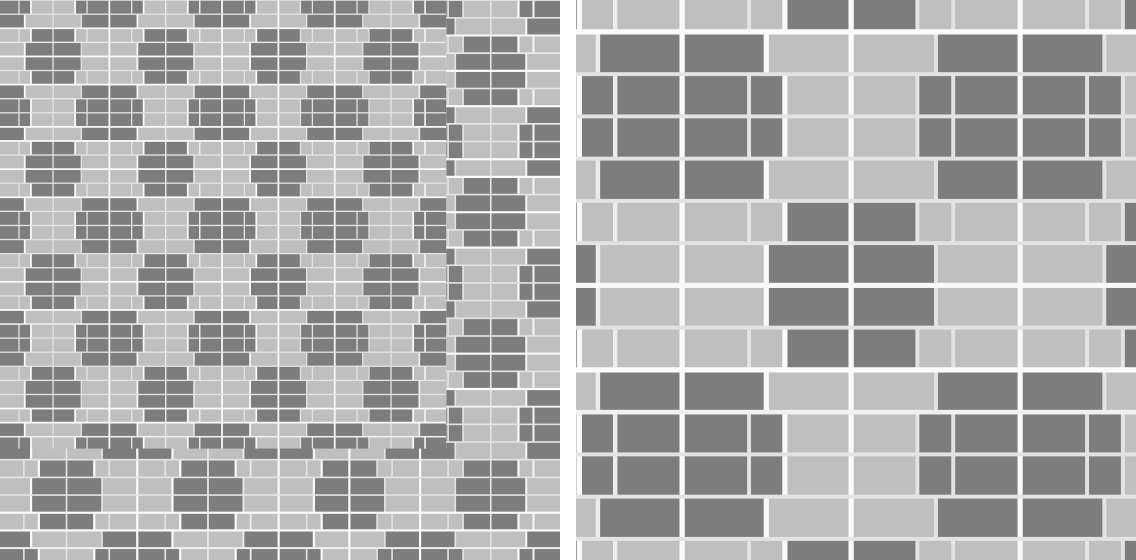
Left, the full canvas; right, a detail of the centre.
This pattern is drawn by a Shadertoy shader. Its source:

```glsl
float hash(float n) {
    n = fract(n * 0.1031);
    n *= n + 33.33;
    return fract(n * (n + n));
}

// Lays one mortar line; each line has its own width and brightness.
float mortar(float shade, float dist, float id, float px) {
    float bright = smoothstep(0.35, 0.65, hash(id));
    float halfWidth = mix(0.0058, 0.0078, bright);
    float cover = clamp(0.5 + (halfWidth - dist) / px, 0.0, 1.0);
    return mix(shade, mix(0.89, 0.985, bright), cover);
}

// Eight brick courses per period, p measured from the upper left.
float brickwork(vec2 p, float scale) {
    float period = 0.2012 * scale;
    float px = 1.0 / (iResolution.y * period);
    vec2 cell = (p / scale + vec2(0.0059, 0.0501)) / 0.2012;

    float course = cell.y * 8.0;
    int row = int(mod(floor(course), 8.0));
    bool split = row == 1 || row == 2 || row == 4 || row == 7;
    float edge = split ? 0.304 : 0.249;

    // Dark bricks form staggered rounded blocks.
    float d = abs(cell.x - round(cell.x));
    float inside = clamp(0.5 + (edge - d) / px, 0.0, 1.0);
    float dark = row < 4 ? inside : 1.0 - inside;
    float shade = mix(0.75, 0.49, dark);

    // Upright seams, with an extra pair in the split courses.
    float seam = min(min(d, 0.5 - d), abs(d - edge));
    if (split) seam = min(seam, abs(d - 0.198));
    shade = mortar(shade, seam, round(cell.x * 10.0 + 0.3) + 71.0, px);

    // Level seams between courses.
    float line = round(course);
    return mortar(shade, abs(course - line) / 8.0, line + 213.0, px);
}

void mainImage(out vec4 fragColor, in vec2 fragCoord) {
    vec2 p = fragCoord / iResolution.y;
    p.y = 1.0 - p.y;

    // A smaller panel overlaps an enlarged one at the upper left.
    vec2 cover = clamp(0.5 + (vec2(0.797, 0.801) - p) * iResolution.y, 0.0, 1.0);
    float shade = mix(brickwork(p, 1.255), brickwork(p, 1.0), cover.x * cover.y);
    fragColor = vec4(vec3(shade), 1.0);
}
```
